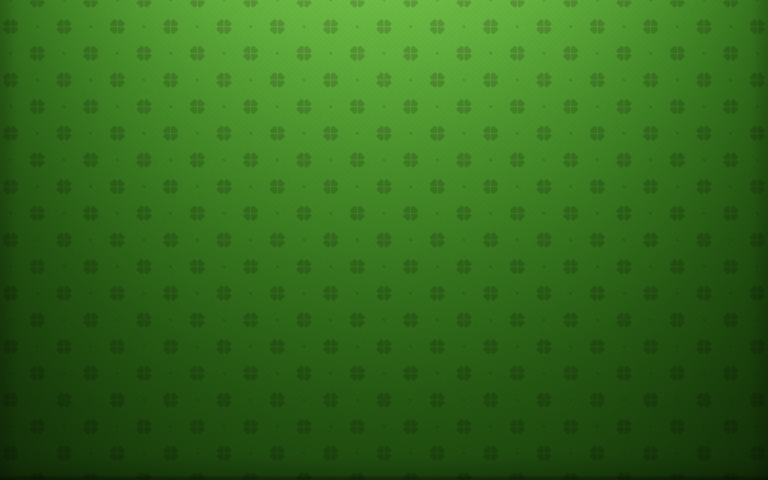
This pattern is drawn by a Shadertoy shader. Its source:

```glsl
vec2 hashGradient(vec2 cell) {
    vec2 h = vec2(dot(cell, vec2(127.1, 311.7)), dot(cell, vec2(269.5, 183.3)));
    return 2.0 * fract(sin(h) * 43758.55) - 1.0;
}

float gradientNoise(vec2 p) {
    vec2 i = floor(p), f = fract(p);
    vec2 u = f * f * f * (f * (f * 6.0 - 15.0) + 10.0);
    vec2 e = vec2(0.0, 1.0);
    float low = mix(dot(hashGradient(i), f),
                    dot(hashGradient(i + e.yx), f - e.yx), u.x);
    float high = mix(dot(hashGradient(i + e.xy), f - e.xy),
                     dot(hashGradient(i + e.yy), f - e.yy), u.x);
    return mix(low, high, u.y);
}

// Four hearts with their tips at the centre: a square plus two round lobes each
float cloverDistance(vec2 p) {
    float side = 0.17;
    vec2 q = abs(p) - 0.016 - 0.5 * side;
    vec2 b = abs(q) - 0.5 * side;
    float square = length(max(b, 0.0)) + min(max(b.x, b.y), 0.0);
    vec2 lobe = vec2(0.5 * side, 0.0);
    float lobes = min(length(q - lobe), length(q - lobe.yx)) - 0.5 * side;
    return min(square, lobes);
}

// Green ramp, darker greens being more saturated
vec3 greenRamp(float level) {
    float t = (level - 0.23) / 0.44;
    return vec3(0.09, 0.23, 0.04) + vec3(0.18, 0.44, 0.1) * t + vec3(0.1, 0.0, 0.09) * t * t;
}

void mainImage(out vec4 fragColor, in vec2 fragCoord) {
    vec2 uv = fragCoord / iResolution.y;
    float halfWidth = 0.5 * iResolution.x / iResolution.y;
    float x = uv.x - halfWidth;

    // Light from the top centre, falling off towards the sides
    float across = x / halfWidth;
    float light = (0.29 + 0.44 * pow(uv.y, 1.15)) * (1.0 - 0.4 * across * across);
    vec3 color = greenRamp(light);

    // Checkerboard of clovers and small dots
    vec2 p = vec2(x, uv.y) * 18.0;
    vec2 id = round(p);
    vec2 local = p - id;
    float isClover = mod(id.x + id.y, 2.0);
    float dist = isClover > 0.5 ? cloverDistance(local) : length(local) - 0.045;
    float ink = clamp(0.5 - dist * iResolution.y / 22.0, 0.0, 1.0);
    color *= mix(vec3(1.0), vec3(0.87, 0.83, 0.86), ink);

    // Fine diamond weave and faint grain
    vec2 thread = sin(6.2832 * 5.0 * p);
    color *= 1.0 + 0.012 * thread.x * thread.y + 0.015 * gradientNoise(p * 6.0);

    // Softly shaded sides and dark lower rim
    color *= mix(0.87, 1.0, smoothstep(0.0, 0.04, halfWidth - abs(x)));
    color *= mix(0.85, 1.0, smoothstep(0.0, 0.06, uv.y));
    color *= mix(0.7, 1.0, smoothstep(0.002, 0.012, uv.y));

    fragColor = vec4(clamp(color, 0.0, 1.0), 1.0);
}
```
